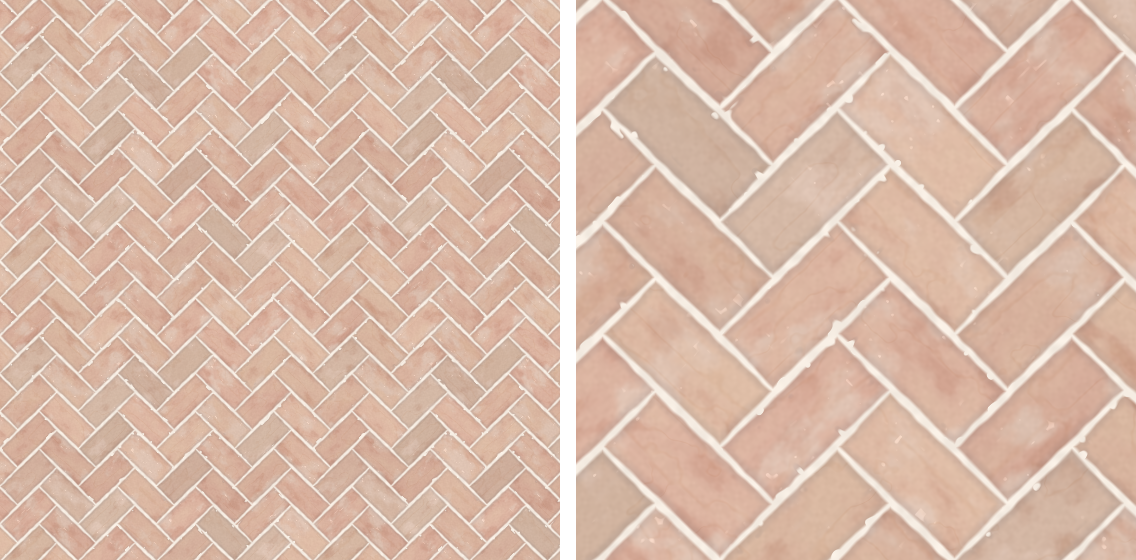
Left: the whole. Right: its middle third, enlarged.
Give the GLSL for this texture, as a Shadertoy shader.

```glsl
// Herringbone paving of blush stone bricks with pale, slightly ragged joints.
// Each pixel finds its nearest brick among two mirrored lattices of rotated
// boxes; hashes tint every brick and value noise adds clouds, veins and chips.

#define REPEATS vec2(7.16, 14.88)   // herringbone cells across and down
#define PHASE vec2(0.363, 0.209)    // lattice offset, in cells
#define VARIETY vec2(4.0, 8.0)      // cells before brick tints recur
#define TILT 0.765                  // brick angle, radians
#define JOINT 0.0040                // joint width
#define RAGGED 0.0011               // waviness of brick edges
#define CHIP 0.0030                 // depth of edge chips
#define SOFTNESS 0.0009             // blur of the brick edge
#define SAND vec3(0.865, 0.735, 0.645)
#define ROSE vec3(0.840, 0.675, 0.605)
#define GREY vec3(0.805, 0.705, 0.635)
#define MORTAR vec3(0.965, 0.930, 0.890)

float hash(vec2 p) {
    vec3 h = fract(vec3(p.xyx) * 0.1031);
    h += dot(h, h.yzx + 33.33);
    return fract((h.x + h.y) * h.z);
}

float noise(vec2 p) {
    vec2 i = floor(p), f = fract(p);
    f = f * f * (3.0 - 2.0 * f);
    return mix(mix(hash(i), hash(i + vec2(1, 0)), f.x),
               mix(hash(i + vec2(0, 1)), hash(i + vec2(1, 1)), f.x), f.y);
}

float fbm(vec2 p) {
    float sum = 0.0, gain = 0.5;
    for (int i = 0; i < 4; i++) {
        sum += gain * noise(p);
        p = p * 2.03 + 17.3;
        gain *= 0.5;
    }
    return sum / 0.9375;
}

float boxDistance(vec2 p, vec2 halfSize) {
    vec2 d = abs(p) - halfSize;
    return length(max(d, 0.0)) + min(max(d.x, d.y), 0.0);
}

// Distance to the nearest brick, with its local position and identity.
float nearestBrick(vec2 uv, out vec2 local, out vec2 id) {
    vec2 halfSize = 0.5 * (sqrt(0.5) / REPEATS - JOINT);
    float best = 1e3;
    local = id = vec2(0.0);
    for (int kind = 0; kind < 2; kind++) {
        float k = float(kind);
        vec2 p = uv * REPEATS - PHASE - 0.5 * k;
        float angle = mix(TILT, -TILT, k);
        float c = cos(angle), s = sin(angle);
        for (int row = -1; row <= 1; row++) {
            vec2 cell = round(p) + vec2(0, row);
            vec2 q = (p - cell) / REPEATS;
            q = vec2(c * q.x + s * q.y, c * q.y - s * q.x);
            float d = boxDistance(q, halfSize);
            if (d < best) {
                best = d;
                local = q;
                id = mod(cell, VARIETY) + k * vec2(31, 57);
            }
        }
    }
    return best;
}

// Stone surface: brick tint, soft clouds, thin veins and fine grain.
vec3 stone(vec2 q, vec2 id) {
    vec2 seed = 40.0 * vec2(hash(id + 3.1), hash(id + 8.7));
    float clouds = fbm(q * vec2(38, 60) + seed);
    float stain = fbm(q * vec2(30, 45) + seed + 61.0);
    float grain = noise(q * 420.0 + seed);
    float warp = fbm(q * 30.0 + seed + 23.0);
    float vein = abs(noise(vec2(q.x * 18.0 + 3.0 * warp, q.y * 65.0) + seed) - 0.5);

    vec3 col = mix(SAND, ROSE, clamp(0.75 * hash(id) + 1.3 * (clouds - 0.42), 0.0, 1.0));
    col = mix(col, GREY, 0.75 * smoothstep(0.80, 0.95, hash(id + 5.3)));
    col = mix(col, vec3(0.87, 0.77, 0.71), 0.8 * smoothstep(0.50, 0.75, stain));
    col -= vec3(0.03, 0.045, 0.05) * smoothstep(0.58, 0.8, clouds);
    col -= vec3(0.012, 0.022, 0.03) * (1.0 - smoothstep(0.0, 0.07, vein));
    col += 0.035 * (hash(id + 11.9) - 0.5) + 0.025 * (grain - 0.5);
    // Sparse pale flecks
    float fleck = smoothstep(0.86, 0.97, noise(q * 260.0 + seed + 9.0));
    return col + 0.09 * fleck * smoothstep(0.5, 0.65, stain);
}

void mainImage(out vec4 fragColor, in vec2 fragCoord) {
    vec2 uv = fragCoord / iResolution.y;
    float pixel = 1.0 / iResolution.y;
    vec2 q, id;
    float d = nearestBrick(uv, q, id);

    // Worn outline: gentle waviness and a few chips on some bricks
    vec2 seed = 50.0 * vec2(hash(id + 1.7), hash(id + 6.1));
    d += RAGGED * (noise(q * 130.0 + seed) - 0.5);
    d += CHIP * smoothstep(0.76, 0.95, noise(q * 150.0 + seed + 7.0))
              * step(0.45, hash(id + 2.9));

    // Stone darkens close to the joint
    vec3 brick = stone(q, id);
    float rim = smoothstep(-0.0060, -0.0008, d);
    brick = mix(brick, brick * vec3(0.93, 0.94, 0.955), rim);

    vec3 mortar = MORTAR + 0.05 * (noise(uv * 220.0) - 0.5);
    float edge = SOFTNESS + 0.5 * pixel;
    vec3 col = mix(brick, mortar, smoothstep(-edge, edge, d));
    fragColor = vec4(clamp(col, 0.0, 1.0), 1.0);
}
```
